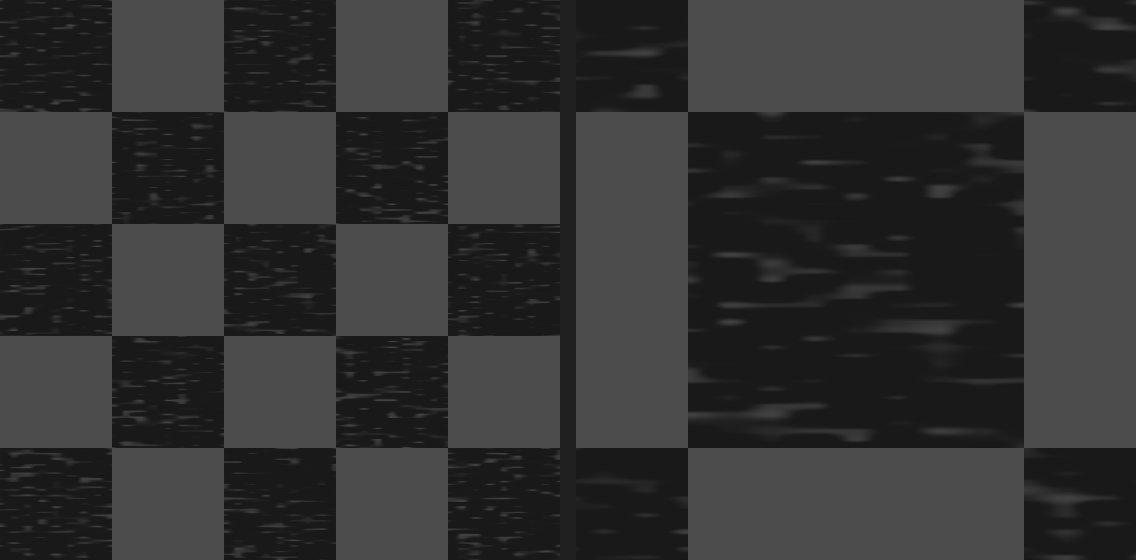
Left: the whole. Right: its middle third, enlarged.
A three.js fragment shader for this pattern:

```glsl
// Five by five checkerboard of plain grey tiles and black tiles with faint horizontal streaks.
varying vec2 vUv;

const float TILES = 5.0;
const vec2 STREAK_CELLS = vec2(8.0, 40.0); // noise cells per tile, across and up
const vec3 GREY = vec3(0.30);
const vec3 BLACK = vec3(0.10);
const vec3 STREAK = vec3(0.30);

float hash(vec2 p) {
  return fract(sin(dot(p, vec2(127.1, 311.7))) * 43758.5453);
}

float valueNoise(vec2 p) {
  vec2 cell = floor(p);
  vec2 f = fract(p);
  vec2 w = f * f * (3.0 - 2.0 * f);
  float low = mix(hash(cell), hash(cell + vec2(1.0, 0.0)), w.x);
  float high = mix(hash(cell + vec2(0.0, 1.0)), hash(cell + vec2(1.0, 1.0)), w.x);
  return mix(low, high, w.y);
}

// Square wave per axis, +1 on even tiles and -1 on odd ones, with smoothed edges
vec2 squareWave(vec2 p, vec2 blur) {
  vec2 edgeDistance = abs(fract((p - 0.5) * 0.5) * 2.0 - 1.0) - 0.5;
  return clamp(2.0 * edgeDistance / blur, -1.0, 1.0);
}

// 1 on black tiles, 0 on grey tiles
float checker(vec2 p, vec2 blur) {
  vec2 wave = squareWave(p, blur);
  return 0.5 + 0.5 * wave.x * wave.y;
}

// Sparse stretched flecks of varied strength
float streaks(vec2 p) {
  return smoothstep(0.61, 1.15, valueNoise(p));
}

void main() {
  vec2 p = vUv * TILES;
  vec3 worn = mix(BLACK, STREAK, streaks(p * STREAK_CELLS));
  vec3 color = mix(GREY, worn, checker(p, fwidth(p)));
  gl_FragColor = vec4(color, 1.0);
}
```
